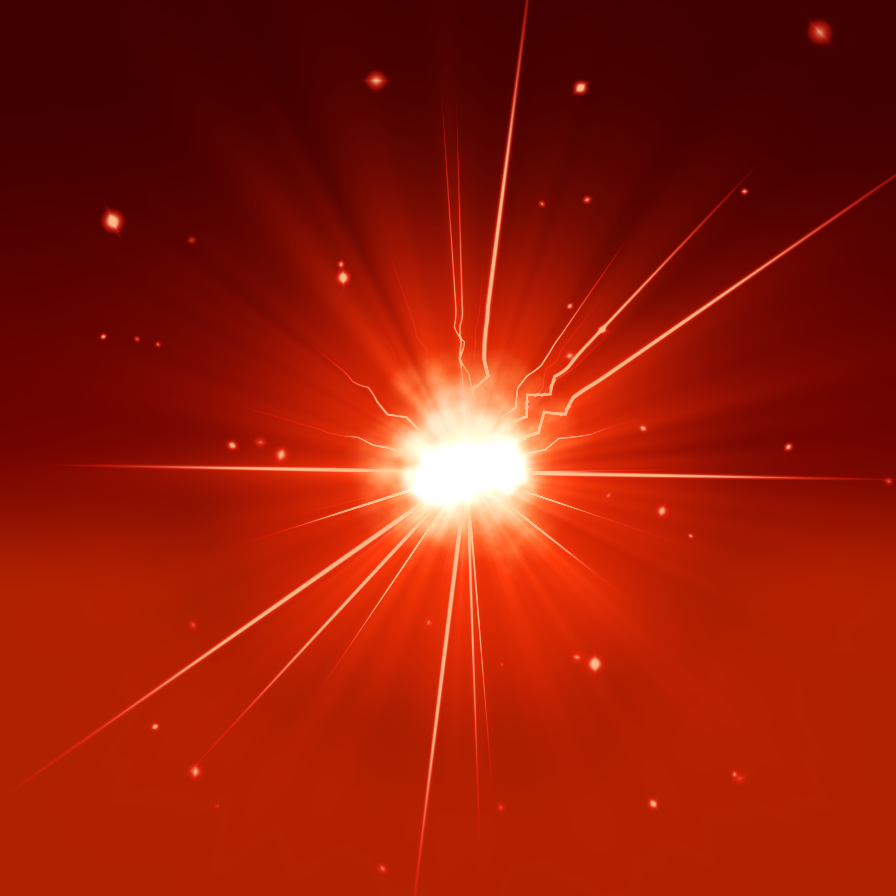
A WebGL 1 fragment shader for this background:

```glsl
precision highp float;
uniform vec2 u_resolution;

const vec3 SKY = vec3(0.25, 0.0, 0.0);
const vec3 HORIZON = vec3(0.43, 0.012, 0.0);
const vec3 GROUND = vec3(0.69, 0.13, 0.0);
const vec3 CRIMSON = vec3(0.80, 0.08, 0.01);
const vec3 EMBER = vec3(0.97, 0.22, 0.015);
const vec3 FLAME = vec3(1.0, 0.57, 0.30);
const vec3 PEACH = vec3(1.0, 0.90, 0.79);
const vec2 CENTER = vec2(0.521, 0.473);
const float HALO_RADIUS = 0.28;
const float FIRE_RADIUS = 0.20;
const float CLOUD_RADIUS = 0.092;
const float KINK = 0.024;
const int FINE_RAYS = 22;
const int SPARKS = 32;

float hash(vec2 p) {
  return fract(sin(dot(p, vec2(127.1, 311.7))) * 43758.55);
}

float noise(vec2 p) {
  vec2 i = floor(p), f = fract(p);
  f = f * f * (3.0 - 2.0 * f);
  return mix(mix(hash(i), hash(i + vec2(1, 0)), f.x),
             mix(hash(i + vec2(0, 1)), hash(i + vec2(1, 1)), f.x), f.y);
}

float fbm(vec2 p) {
  float sum = 0.0, amp = 0.5;
  for (int i = 0; i < 4; i++) {
    sum += amp * noise(p);
    p = p * 2.03 + 7.3;
    amp *= 0.5;
  }
  return sum;
}

// Piecewise linear jitter for the crooked inner parts
float zigzag(float x, float seed) {
  float i = floor(x);
  return mix(hash(vec2(i, seed)), hash(vec2(i + 1.0, seed)), fract(x)) - 0.5;
}

// Tapered beam from the origin
float ray(vec2 q, float degrees, float len, float width) {
  float a = radians(degrees);
  vec2 dir = vec2(cos(a), sin(a));
  float along = dot(q, dir);
  float bend = smoothstep(0.15, 0.45, dir.y) * (1.0 - smoothstep(0.11, 0.19, along));
  float across = dir.x * q.y - dir.y * q.x + KINK * bend * zigzag(along * 55.0, degrees);
  float t = along / len;
  float w = max(width * (1.0 - 0.6 * clamp(t, 0.0, 1.0)), 0.6 / min(u_resolution.x, u_resolution.y));
  float beam = exp(-across * across / (w * w)) + 0.14 * exp(-abs(across) / (3.5 * w));
  return beam * smoothstep(0.01, 0.07, along) * (1.0 - smoothstep(0.3, 1.0, t));
}

// Small glint with one long axis
float spark(vec2 q, float angle, float size) {
  float c = cos(angle), s = sin(angle);
  q = vec2(c * q.x + s * q.y, c * q.y - s * q.x) / size;
  float body = exp(-dot(q, q) * 6.0);
  float flare = exp(-abs(q.x) * 2.2 - abs(q.y) * 9.0);
  return body + 0.6 * flare;
}

void main() {
  vec2 p = (gl_FragCoord.xy - 0.5 * u_resolution) / min(u_resolution.x, u_resolution.y) + 0.5;
  vec2 q = p - CENTER;
  float r = length(q);
  vec2 dir = q / max(r, 0.0001);

  // Backdrop
  vec3 col = mix(GROUND, HORIZON, smoothstep(0.33, 0.51, p.y));
  col = mix(col, SKY, smoothstep(0.46, 0.92, p.y));

  // Streaked halo and smoke
  float streak = 0.6 * noise(dir * 7.0 + 20.0) + 0.4 * noise(dir * 19.0 + 40.0);
  float smoke = fbm(p * 9.0);
  float reach = r / (0.8 + 0.4 * streak);
  col *= 1.0 - 0.22 * smoke * exp(-pow((r - 0.29) / 0.07, 2.0));
  col = mix(col, CRIMSON, 0.85 * exp(-pow(reach / HALO_RADIUS, 2.0)));
  col = mix(col, EMBER, exp(-pow(reach / FIRE_RADIUS, 2.0)) * (0.75 + 0.4 * smoke));
  col += FLAME * 0.35 * streak * streak * exp(-pow(r / 0.15, 2.0));

  // Glowing cloud
  float edge = length(q - vec2(0.0, 0.012)) + 0.07 * (fbm(p * 24.0) - 0.47) - 0.02 * (streak - 0.5);
  col = mix(col, FLAME, 0.8 * (1.0 - smoothstep(CLOUD_RADIUS * 0.7, CLOUD_RADIUS * 1.5, edge)));
  col = mix(col, PEACH, 0.9 * (1.0 - smoothstep(CLOUD_RADIUS * 0.4, CLOUD_RADIUS * 1.1, edge)));

  // Main beams, counterclockwise
  float light = ray(q, -1.0, 0.53, 0.0028) + ray(q, 17.3, 0.23, 0.002);
  light += ray(q, 34.7, 0.72, 0.003) + ray(q, 46.6, 0.52, 0.0026);
  light += ray(q, 55.5, 0.35, 0.0016) + ray(q, 82.7, 0.68, 0.0032);
  light += 0.7 * (ray(q, 91.6, 0.46, 0.0018) + ray(q, 93.8, 0.48, 0.0015));
  light += ray(q, 140.7, 0.25, 0.0022) + ray(q, 163.7, 0.18, 0.002);
  light += ray(q, 179.0, 0.51, 0.003) + ray(q, 197.8, 0.24, 0.0022);
  light += ray(q, 215.0, 0.70, 0.0034) + ray(q, 227.2, 0.51, 0.0028);
  light += ray(q, 236.0, 0.33, 0.0017) + ray(q, 263.0, 0.60, 0.0032);
  light += 0.8 * (ray(q, 272.0, 0.47, 0.0022) + ray(q, 274.6, 0.41, 0.0016));
  light += ray(q, 321.8, 0.25, 0.0024) + ray(q, 341.6, 0.18, 0.0018);

  // Fine beams
  for (int i = 0; i < FINE_RAYS; i++) {
    float k = float(i);
    float angle = (k + hash(vec2(k, 3.0))) * 360.0 / float(FINE_RAYS);
    light += 0.4 * ray(q, angle, 0.14 + 0.2 * hash(vec2(k, 8.0)), 0.0014);
  }

  // Prominent glints, then scattered ones
  light += spark(p - vec2(0.126, 0.753), 2.0, 0.021) + 0.5 * spark(p - vec2(0.915, 0.964), 2.3, 0.026);
  light += spark(p - vec2(0.648, 0.902), 0.7, 0.014) + spark(p - vec2(0.664, 0.259), 1.57, 0.018);
  light += spark(p - vec2(0.383, 0.690), 1.6, 0.015) + 0.6 * spark(p - vec2(0.420, 0.910), 0.0, 0.020);
  for (int i = 0; i < SPARKS; i++) {
    float k = float(i);
    float angle = k * 2.4 + hash(vec2(k, 1.0));
    float dist = 0.15 + 0.33 * hash(vec2(k, 2.0));
    float size = 0.006 + 0.010 * hash(vec2(k, 4.0));
    vec2 spot = CENTER + dist * vec2(cos(angle), sin(angle));
    light += (0.3 + 0.5 * hash(vec2(k, 5.0))) * spark(p - spot, 6.28 * hash(vec2(k, 6.0)), size);
  }
  light = clamp(light, 0.0, 1.0);
  vec3 hot = mix(vec3(0.95, 0.10, 0.04), mix(FLAME, PEACH, 0.45), smoothstep(0.15, 0.9, light));
  col = mix(col, max(col, hot), sqrt(light) * smoothstep(0.0, 0.2, light));

  // White heart: a short tilted capsule
  vec2 axis = vec2(0.036, 0.008);
  float heart = length(q - axis * clamp(dot(q, axis) / dot(axis, axis), -1.0, 1.0));
  heart += 0.014 * (noise(p * 60.0) - 0.5);
  col = mix(col, vec3(1.0), 1.0 - smoothstep(0.012, 0.042, heart));
  col += PEACH * 0.22 * exp(-pow(heart / 0.055, 2.0));

  gl_FragColor = vec4(clamp(col, 0.0, 1.0), 1.0);
}
```
